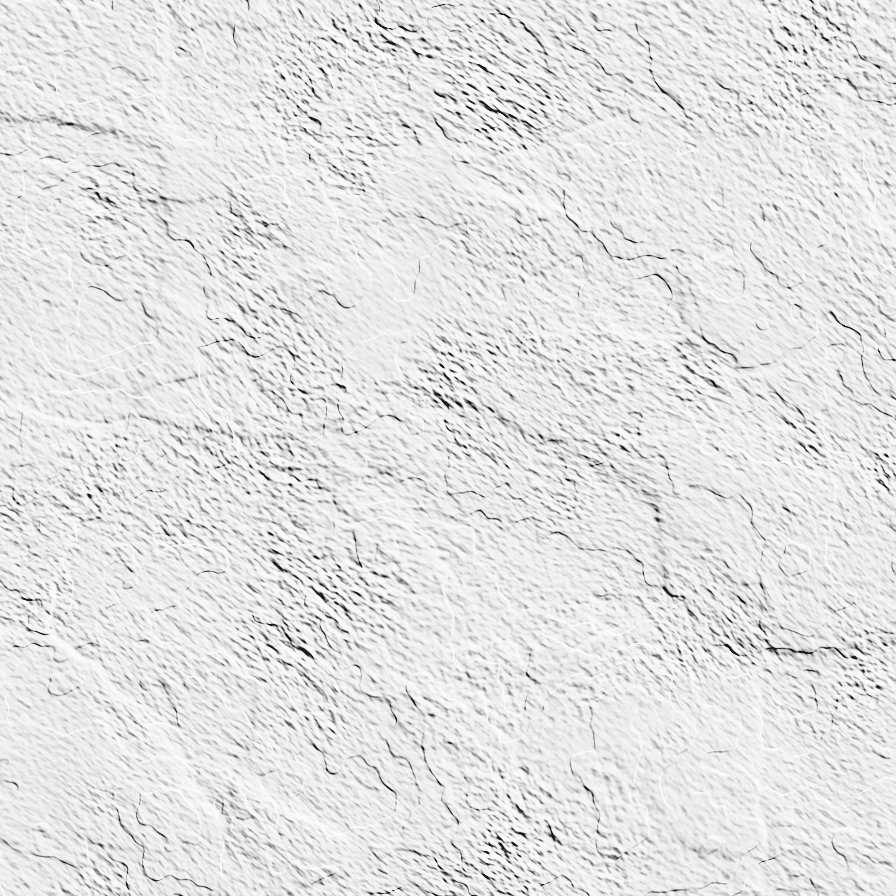
This texture is drawn by a Shadertoy shader. Its source:

```glsl
#define LIGHT_DIR vec2(0.60, 0.80)
#define SLOPE_SPAN 0.0009
#define GRAIN_SCALE vec2(100.0, 180.0)
#define GRAIN_RELIEF 1.75
#define RIDGE_SCALE vec2(26.0, 60.0)
#define RIDGE_RELIEF 1.0
#define SLAB_SCALE 3.8
#define SLAB_RELIEF 0.016
#define FLAKE_SCALE 9.0
#define FLAKE_RELIEF 0.014
#define LEDGE_RELIEF 0.006
#define CRACK_DEPTH 0.014

vec2 hash2(vec2 p) {
    vec3 a = fract(p.xyx * vec3(0.1031, 0.1030, 0.0973));
    a += dot(a, a.yzx + 33.33);
    return fract((a.xx + a.yz) * a.zy);
}

float gradientNoise(vec2 p) {
    vec2 cell = floor(p), f = fract(p);
    vec2 u = f * f * f * (f * (f * 6.0 - 15.0) + 10.0);
    vec2 o = vec2(0.0, 1.0);
    float a = dot(hash2(cell) * 2.0 - 1.0, f);
    float b = dot(hash2(cell + o.yx) * 2.0 - 1.0, f - o.yx);
    float c = dot(hash2(cell + o.xy) * 2.0 - 1.0, f - o.xy);
    float d = dot(hash2(cell + o.yy) * 2.0 - 1.0, f - o.yy);
    return mix(mix(a, b, u.x), mix(c, d, u.x), u.y);
}

vec2 noisePair(vec2 p) {
    return vec2(gradientNoise(p), gradientNoise(p + 57.3));
}

// Soft-edged cells: x = height, y = roughness, z = closeness to an edge
vec3 plates(vec2 p, float sharpness) {
    vec2 cell = floor(p), f = fract(p);
    vec2 sum = vec2(0.0);
    float total = 0.0, squares = 0.0;
    for (int j = -1; j <= 1; j++) {
        for (int i = -1; i <= 1; i++) {
            vec2 offset = vec2(i, j);
            vec2 id = cell + offset;
            float dist = length(offset + hash2(id) - f);
            float weight = exp2(sharpness * (0.5 - dist));
            sum += weight * hash2(id + 71.7);
            total += weight;
            squares += weight * weight;
        }
    }
    return vec3(sum / total, 1.0 - squares / (total * total));
}

// Thin torn layers stacked as steps
float ledges(vec2 p) {
    float level = gradientNoise(p * 3.5 + 3.0) + 0.5 * gradientNoise(p * 8.0)
                + 0.22 * gradientNoise(p * 19.0) + 0.1 * gradientNoise(p * 45.0);
    level *= 4.5;
    return floor(level) + smoothstep(0.0, 0.12, fract(level));
}

float plasterHeight(vec2 p) {
    // Axes along and across the trowel strokes, bent by slow noise
    vec2 stroke = vec2(dot(p, vec2(LIGHT_DIR.y, -LIGHT_DIR.x)), dot(p, LIGHT_DIR));
    stroke += 0.05 * noisePair(p * 3.0 + 11.0);

    // Broken slabs, smaller flakes and torn layers with ragged outlines
    vec2 ragged = p + 0.035 * noisePair(p * 5.0)
                + 0.012 * noisePair(p * 19.0) + 0.004 * noisePair(p * 65.0);
    vec3 slab = plates(ragged * SLAB_SCALE + 20.0, 100.0);
    vec3 flake = plates(ragged * FLAKE_SCALE * vec2(0.8, 1.15) + 40.0, 55.0);
    float broken = smoothstep(-0.15, 0.2, gradientNoise(p * 6.0 + 83.0));
    float height = SLAB_RELIEF * slab.x + FLAKE_RELIEF * flake.x * broken;
    height += LEDGE_RELIEF * ledges(mix(stroke, ragged, 0.5) + 0.3 * stroke);

    // Fine cracks open along parts of the slab edges
    float open = smoothstep(-0.05, 0.25, gradientNoise(p * 7.0 + 31.0));
    height -= CRACK_DEPTH * slab.z * open;

    // Stretched ridges and pitted grain, stronger on rough slabs
    float patchiness = max(gradientNoise(p * 5.0 + 5.0) + 0.7 * gradientNoise(p * 13.0), 0.0);
    float rough = 0.35 + 0.3 * slab.y + 0.35 * flake.y + 1.7 * patchiness;
    float ridge = -abs(gradientNoise(stroke * RIDGE_SCALE + 9.0)) / RIDGE_SCALE.y;
    float grain = gradientNoise(stroke * GRAIN_SCALE) / GRAIN_SCALE.y;
    grain += 0.4 * gradientNoise(stroke * GRAIN_SCALE * 1.7 + 17.0) / GRAIN_SCALE.y;
    return height + rough * (RIDGE_RELIEF * ridge + GRAIN_RELIEF * grain);
}

void mainImage(out vec4 fragColor, in vec2 fragCoord) {
    vec2 p = fragCoord / iResolution.y;

    // Slope towards the light
    vec2 reach = LIGHT_DIR * SLOPE_SPAN;
    float slope = (plasterHeight(p + reach) - plasterHeight(p - reach)) / (2.0 * SLOPE_SPAN);

    // Soft highlights, steeply darkening shadows
    float shadow = max(slope, 0.0);
    float highlight = max(-slope, 0.0);
    float tone = 0.922 - 0.06 * shadow - 0.045 * shadow * shadow;
    tone += 0.07 * (1.0 - exp(-0.7 * highlight));
    fragColor = vec4(vec3(max(tone, 0.1)), 1.0);
}
```
